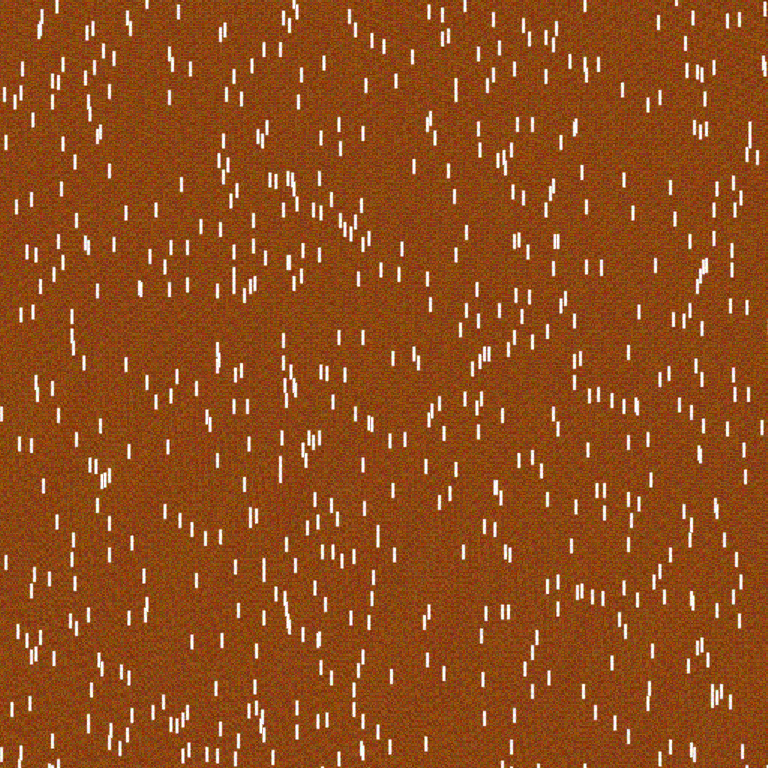
Write a three.js fragment shader that draws this pattern.

```glsl
#define GRAIN 512.0              // noise grains across the canvas
#define CELLS 16.0               // scatter cells across the canvas
#define SLOTS 6                  // most dashes starting in one cell
#define FILL 0.39                // chance that a slot holds a dash
#define DASH_SIZE vec2(2.0, 10.0) // width and height in grains
#define NOISE 0.2                // full range of the colour noise
#define GROUND vec3(0.545, 0.27, 0.074)
#define DASH_COLOR vec3(1.0)

varying vec2 vUv;

float hash(vec2 p) {
  return fract(sin(dot(p, vec2(127.1, 311.7))) * 43758.5453);
}

// Coverage of an upright box with its lower left corner at the origin
float boxCoverage(vec2 p, vec2 size) {
  vec2 edge = clamp(min(p, size - p) + 0.5, 0.0, 1.0);
  return edge.x * edge.y;
}

// Randomly scattered dashes, aligned to the grain; p is in grains
float dashes(vec2 p) {
  float cellSize = GRAIN / CELLS;
  vec2 home = floor(p / cellSize);
  float cover = 0.0;
  for (int y = -1; y <= 1; y++) {
    for (int x = -1; x <= 1; x++) {
      vec2 cell = home + vec2(float(x), float(y));
      for (int i = 0; i < SLOTS; i++) {
        vec2 seed = cell + float(i) * vec2(37.13, 53.71) + 5.3;
        vec2 jitter = vec2(hash(seed + 11.37), hash(seed + 29.83));
        vec2 corner = floor((cell + jitter) * cellSize);
        float present = step(hash(seed), FILL);
        cover = max(cover, present * boxCoverage(p - corner, DASH_SIZE));
      }
    }
  }
  return cover;
}

void main() {
  vec2 p = vUv * GRAIN;
  vec3 color = mix(GROUND, DASH_COLOR, dashes(p));

  // Independent noise in each channel, over ground and dashes alike
  vec2 grain = floor(p);
  vec3 noise = vec3(hash(grain + 0.17), hash(grain + vec2(71.39, 13.53)),
                    hash(grain + vec2(23.71, 97.29)));
  color += (noise - 0.5) * NOISE;

  gl_FragColor = vec4(clamp(color, 0.0, 1.0), 1.0);
}
```
